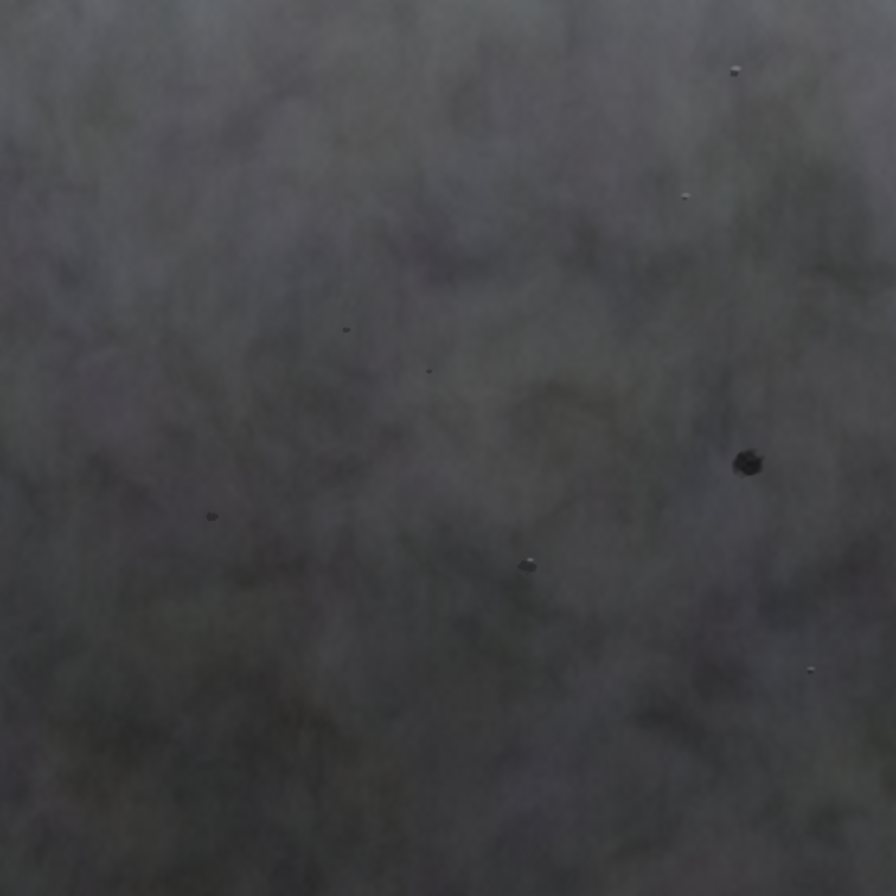
Reproduce this texture procedurally as a WebGL 2 fragment shader.

```glsl
#version 300 es
precision highp float;
// Dark, worn slate-like surface: a soft vertical falloff of light, layered
// cloudy stains and ragged blotches from warped fractal noise, faint colour
// casts, fine vertical streaks, and a few small pits with chipped rims.
uniform vec2 u_resolution;
out vec4 fragColor;

// Light falloff: bottom level, then linear and quadratic rise with height
const float BASE_LIGHT = 0.210;
const float RISE_LINEAR = 0.035;
const float RISE_SQUARE = 0.130;

// Mottling strengths and scales
const float CLOUD_SCALE = 3.6;
const float CLOUD_AMOUNT = 0.095;
const float STAIN_SCALE = 11.0;
const float STAIN_AMOUNT = 0.085;
const float BLOTCH_SCALE = 25.0;
const float BLOTCH_AMOUNT = 0.055;
const float STREAK_AMOUNT = 0.010;
const float GRAIN_AMOUNT = 0.013;
const float CAST_AMOUNT = 0.036;

// Pits and chips
const int PIT_COUNT = 8;
const float PIT_RADIUS = 0.015;
const float PIT_SHRINK = 0.85;
const vec3 PIT_COLOR = vec3(0.09, 0.09, 0.10);
const vec3 CHIP_COLOR = vec3(0.55, 0.55, 0.54);

float hash(vec2 cell) {
    uvec2 q = uvec2(ivec2(cell)) * uvec2(1597334677u, 3812015801u);
    uint n = (q.x ^ q.y) * 1597334677u;
    n = (n ^ (n >> 15)) * 2246822519u;
    return float((n ^ (n >> 13)) >> 8) / 16777216.0;
}

float noise(vec2 p) {
    vec2 i = floor(p);
    vec2 f = fract(p);
    f = f * f * (3.0 - 2.0 * f);
    return mix(mix(hash(i), hash(i + vec2(1, 0)), f.x),
               mix(hash(i + vec2(0, 1)), hash(i + vec2(1, 1)), f.x), f.y);
}

// Fractal noise centred on zero
float fbm(vec2 p) {
    float sum = 0.0;
    float amp = 0.5;
    for (int i = 0; i < 5; i++) {
        sum += amp * (noise(p) - 0.5);
        p = mat2(1.6, 1.2, -1.2, 1.6) * p + 17.3;
        amp *= 0.5;
    }
    return sum;
}

// Cloudy stains, blotches, streaks and grain added to the smooth falloff
float surfaceLight(vec2 p) {
    vec2 warp = vec2(fbm(p * 7.0 + 31.0), fbm(p * 7.0 + 67.0));
    float cloud = fbm(p * CLOUD_SCALE + warp * 0.6 + 5.0);
    float stain = fbm(p * STAIN_SCALE + warp * 1.5 + 90.0);
    float blotch = fbm(p * BLOTCH_SCALE * vec2(1.0, 0.85) + warp * 2.0 + 170.0);
    float streak = noise(p * vec2(85.0, 9.0)) - 0.5;
    float grain = noise(p * vec2(140.0, 110.0)) - 0.5;
    float side = 0.025 * (p.x - 0.5) * (1.0 - 1.6 * p.y);
    // Dark blotches gather in the stained parts
    float gather = 0.6 + 0.8 * smoothstep(0.15, -0.15, stain);
    return BASE_LIGHT + RISE_LINEAR * p.y + RISE_SQUARE * p.y * p.y + side
        + CLOUD_AMOUNT * cloud + STAIN_AMOUNT * stain
        + BLOTCH_AMOUNT * blotch * gather
        + STREAK_AMOUNT * streak + GRAIN_AMOUNT * grain;
}

// Small drifts between blue-violet and olive, with a little teal
vec3 colourCast(vec2 p) {
    float violet = fbm(p * vec2(10.0, 7.0) + 210.0);
    float teal = fbm(p * 9.0 + 140.0);
    return CAST_AMOUNT * (violet * vec3(0.1, -0.25, 1.1)
                        + teal * vec3(-0.5, 0.25, 0.1));
}

// Ragged dark holes; every other one carries a small bright chip
vec3 addPits(vec3 color, vec2 p, float aspect, float pixel) {
    for (int i = 0; i < PIT_COUNT; i++) {
        float id = float(i);
        vec2 center = vec2(hash(vec2(id, 301)) * aspect, hash(vec2(id, 302)));
        center = mix(vec2(0.5 * aspect, 0.5), center, 0.92);
        float radius = PIT_RADIUS / (1.0 + PIT_SHRINK * id);
        vec2 d = p - center;
        float ragged = radius * (0.7 + 0.6 * noise(d / radius * 1.7 + 50.0 + id * 9.0));
        float soft = max(1.5 * pixel, radius * 0.3);
        float hole = 1.0 - smoothstep(-soft, soft, length(d * vec2(0.9, 1.15)) - ragged);
        float depth = 0.6 + 0.4 * noise(d / radius * 2.5 + 80.0);
        color = mix(color, PIT_COLOR, hole * depth * (i == 0 ? 1.0 : 0.5));

        float chipRadius = 0.0026 * (0.5 + hash(vec2(id, 303)));
        vec2 chipOffset = d - vec2(0.3, 0.8) * (radius + chipRadius);
        float chipDist = length(chipOffset * vec2(0.7, 1.3)) - chipRadius;
        float chip = 1.0 - smoothstep(-0.002, 0.002 + pixel, chipDist);
        float chipShare = i % 2 == 1 ? 0.2 + 0.5 * hash(vec2(id, 304)) : 0.0;
        color = mix(color, CHIP_COLOR, chip * chipShare);
    }
    return color;
}

void main() {
    vec2 p = gl_FragCoord.xy / u_resolution.y;
    float light = surfaceLight(p);
    // Brighter areas turn slightly cooler
    float cool = smoothstep(0.20, 0.36, light);
    vec3 color = light + mix(vec3(0.001, 0.0, 0.006), vec3(-0.003, 0.001, 0.016), cool);
    color += colourCast(p);
    color = addPits(color, p, u_resolution.x / u_resolution.y, 1.0 / u_resolution.y);
    fragColor = vec4(clamp(color, 0.0, 1.0), 1.0);
}
```
